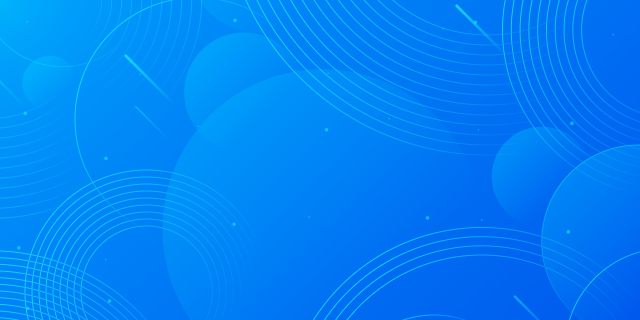
Reproduce this background procedurally as a Shadertoy shader.

```glsl
// Blue diagonal gradient with translucent discs, cyan concentric rings, streaks and dots.
#define DESIGN_HEIGHT 384.0
#define LINE_HALF_WIDTH 0.55
#define RING_STRENGTH 0.85
#define DOT_CELL 110.0
#define DOT_STRENGTH 0.6
#define CORNER_GLOW 0.11

const vec3 LIGHT_BLUE = vec3(0.00, 0.595, 0.985);
const vec3 DEEP_BLUE  = vec3(0.00, 0.345, 0.930);
const vec3 DISC_BLUE  = vec3(0.00, 0.730, 1.000);
const vec3 LINE_CYAN  = vec3(0.08, 0.900, 1.000);

float pixelSize;

// Antialiased coverage of a signed distance.
float cover(float d) { return clamp(0.5 - d / pixelSize, 0.0, 1.0); }

// One at point a, falling to zero at point b.
float fade(vec2 p, vec2 a, vec2 b) {
    vec2 axis = b - a;
    return clamp(1.0 - dot(p - a, axis) / dot(axis, axis), 0.0, 1.0);
}

vec2 hash22(vec2 p) {
    vec3 q = fract(p.xyx * vec3(0.1031, 0.1030, 0.0973));
    q += dot(q, q.yzx + 33.33);
    return fract((q.xx + q.yz) * q.zy);
}

// Disc lit from its upper left.
float disc(vec2 p, vec2 center, float radius) {
    vec2 reach = vec2(radius * 0.65);
    return cover(length(p - center) - radius) * fade(p, center - reach, center + 0.55 * reach);
}

// Concentric circles counted inwards from the outer radius.
float rings(vec2 p, vec2 center, float radius, float gap, float count, vec2 bright, vec2 dim) {
    float inward = radius - length(p - center);
    float index = clamp(floor(inward / gap + 0.5), 0.0, count - 1.0);
    float line = cover(abs(inward - index * gap) - LINE_HALF_WIDTH);
    return line * fade(p, bright, dim);
}

// Diagonal streak, brightest at its head.
float streak(vec2 p, vec2 head, float reach, float halfWidth) {
    vec2 tail = head + reach;
    vec2 axis = tail - head;
    float along = clamp(dot(p - head, axis) / dot(axis, axis), 0.0, 1.0);
    return cover(length(p - head - along * axis) - halfWidth) * (1.0 - along);
}

// One jittered dot in each grid cell.
float dots(vec2 p) {
    vec2 cell = floor(p / DOT_CELL);
    vec2 center = (cell + 0.15 + 0.7 * hash22(cell + 7.0)) * DOT_CELL;
    float radius = mix(0.8, 2.1, step(0.5, hash22(cell + 31.0).x));
    return cover(length(p - center) - radius);
}

void mainImage(out vec4 fragColor, in vec2 fragCoord) {
    // Design space: 768 by 384 units, y pointing down.
    pixelSize = DESIGN_HEIGHT / iResolution.y;
    vec2 p = vec2(fragCoord.x, iResolution.y - fragCoord.y) * pixelSize;

    // Diagonal gradient and corner glow
    float diagonal = 0.65 * p.x / 768.0 + 0.35 * p.y / 384.0;
    vec3 color = mix(LIGHT_BLUE, DEEP_BLUE, diagonal);
    color.g += CORNER_GLOW * exp(-length(p) / 100.0);

    // Translucent discs
    color = mix(color, DISC_BLUE, 0.34 * disc(p, vec2(387, 275), 192.0));
    color = mix(color, DISC_BLUE, 0.50 * disc(p, vec2(293, 111), 72.0));
    color = mix(color, DISC_BLUE, 0.60 * disc(p, vec2(60, 100), 33.0));
    color = mix(color, DISC_BLUE, 0.42 * disc(p, vec2(650, 212), 60.0));
    color = mix(color, DISC_BLUE, 0.36 * disc(p, vec2(766, 290), 116.0));
    float topDisc = cover(length(p - vec2(310, -45)) - 84.0);
    color = mix(color, DISC_BLUE, 0.28 * topDisc * fade(p, vec2(250, 0), vec2(330, 40)));

    // Ring families
    float lines = rings(p, vec2(176, 350), 146.0, 8.4, 9.0, vec2(70, 270), vec2(300, 350));
    lines = max(lines, rings(p, vec2(-10, 550), 249.0, 8.0, 11.0, vec2(20, 300), vec2(260, 400)));
    lines = max(lines, rings(p, vec2(585, -133), 319.0, 12.0, 13.0, vec2(350, 20), vec2(660, 140)));
    lines = max(lines, rings(p, vec2(803, 36), 200.0, 10.55, 10.0, vec2(620, 20), vec2(790, 210)));
    lines = max(lines, rings(p, vec2(578, 512), 239.0, 11.0, 4.0, vec2(460, 300), vec2(770, 350)));
    lines = max(lines, 0.45 * rings(p, vec2(-10, 20), 242.0, 12.0, 11.0, vec2(0, 200), vec2(95, 185)));
    lines = max(lines, 0.40 * rings(p, vec2(60, 0), 182.0, 12.0, 11.0, vec2(190, 0), vec2(165, 125))
        * smoothstep(100.0, 130.0, p.x));

    // Single circles
    lines = max(lines, rings(p, vec2(236, 143), 146.0, 1.0, 1.0, vec2(110, 90), vec2(250, 180)));
    lines = max(lines, 0.5 * rings(p, vec2(75, -20), 100.0, 1.0, 1.0, vec2(20, 60), vec2(180, 20)));
    lines = max(lines, 0.6 * rings(p, vec2(766, 290), 116.0, 1.0, 1.0, vec2(680, 220), vec2(760, 390)));
    lines = max(lines, 0.8 * rings(p, vec2(521, 495), 117.0, 1.0, 1.0, vec2(500, 378), vec2(580, 390)));
    lines = max(lines, 0.9 * rings(p, vec2(800, 420), 122.0, 1.0, 1.0, vec2(720, 330), vec2(850, 400)));
    color = mix(color, LINE_CYAN, RING_STRENGTH * lines);

    // Streaks
    float streaks = streak(p, vec2(151, 67), 58.0, 1.6);
    streaks = max(streaks, streak(p, vec2(548, 7), 58.0, 1.6));
    streaks = max(streaks, 0.6 * streak(p, vec2(618, 356), 45.0, 1.5));
    streaks = max(streaks, 0.6 * streak(p, vec2(163, 128), 40.0, 0.8));
    streaks = max(streaks, 0.4 * streak(p, vec2(-4, 94), 34.0, 1.4));
    color = mix(color, LINE_CYAN, 0.85 * streaks);

    // Scattered dots
    color = mix(color, LINE_CYAN, DOT_STRENGTH * dots(p));
    fragColor = vec4(color, 1.0);
}
```
